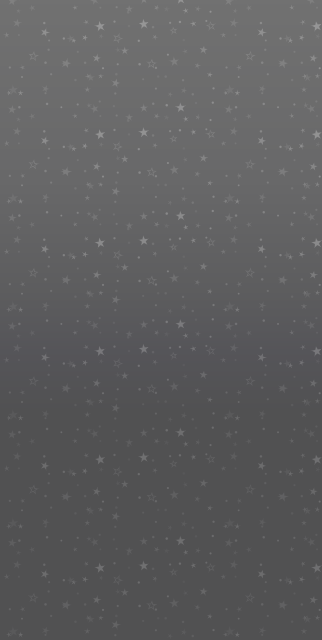
Give the GLSL for this pattern, as a WebGL 1 fragment shader.

```glsl
precision highp float;
// Small pale stars and dots scattered over a vertical grey gradient.
// Two jittered grids, one of large stars and one of small stars and dots,
// repeat as a wide tile; each cell hashes its place, size, tilt and opacity.
uniform vec2 u_resolution;

const float PI = 3.14159265;

vec4 hash4(vec2 cell, float seed) {
  float n = dot(cell, vec2(12.99, 78.23)) + seed;
  return fract(sin(vec4(n, n + 17.3, n + 41.7, n + 73.1)) * 4375.85);
}

float ramp(float a, float b, float x) {
  return clamp((x - a) / (b - a), 0.0, 1.0);
}

// Distance to a five-pointed star, folded onto half of one arm
float starDistance(vec2 p, float radius, float tilt) {
  float sector = 2.0 * PI / 5.0;
  float angle = mod(atan(p.x, p.y + 1e-6) + tilt + 0.5 * sector, sector) - 0.5 * sector;
  vec2 q = length(p) * vec2(cos(angle), abs(sin(angle)));
  return dot(q - vec2(radius, 0.0), normalize(vec2(0.26, 0.66)));
}

// Opacity of large stars: some bright, some faint, a few only outlined
float largeStars(vec2 p, float pixel) {
  vec2 cell = floor(p);
  vec4 place = hash4(mod(cell, vec2(8.0, 4.0)), 3.7);
  vec4 look = hash4(mod(cell, vec2(8.0, 4.0)), 58.2);
  vec2 local = fract(p) - 0.5 - (place.xy - 0.5) * 0.6;
  float radius = mix(0.125, 0.185, place.z);
  float d = starDistance(local, radius, (place.w - 0.5) * 0.8);
  float opacity = mix(0.06, 0.33, look.x * mix(0.4, 1.0, place.z));
  if (look.y < 0.2) {
    d = abs(d + 0.012) - 0.013;
    opacity = 0.14;
  }
  float present = step(look.z, 0.84);
  return present * opacity * smoothstep(0.7 * pixel, -0.7 * pixel, d);
}

// Opacity of small stars and round dots
float smallStars(vec2 p, float pixel) {
  vec2 cell = floor(p);
  vec4 place = hash4(mod(cell, vec2(16.0, 8.0)), 21.4);
  vec4 look = hash4(mod(cell, vec2(16.0, 8.0)), 90.6);
  vec2 local = fract(p) - 0.5 - (place.xy - 0.5) * 0.56;
  float star = starDistance(local, mix(0.14, 0.2, place.z), (place.w - 0.5) * 0.9);
  float dot_ = length(local) - mix(0.06, 0.09, place.z);
  float d = look.y < 0.42 ? star : dot_;
  float present = step(look.z, 0.58);
  float opacity = mix(0.05, 0.25, look.x);
  return present * opacity * smoothstep(0.7 * pixel, -0.7 * pixel, d);
}

void main() {
  vec2 p = gl_FragCoord.xy / u_resolution.y;
  float depth = 1.0 - p.y;

  // Light grey above, a faint violet band in the middle, dark grey below
  vec3 color = mix(vec3(0.442), vec3(0.408, 0.408, 0.412), ramp(0.0, 0.28, depth));
  color = mix(color, vec3(0.362, 0.362, 0.368), ramp(0.28, 0.46, depth));
  color = mix(color, vec3(0.334, 0.332, 0.348), ramp(0.46, 0.55, depth));
  color = mix(color, vec3(0.318, 0.318, 0.323), ramp(0.55, 0.64, depth));

  // Stars dim towards the dark end
  float cells = 23.63;
  float pixel = cells / u_resolution.y;
  float glow = max(largeStars(p * cells, pixel), smallStars(p * cells * 2.0, pixel * 2.0));
  glow *= mix(1.0, 0.66, smoothstep(0.3, 0.7, depth));

  gl_FragColor = vec4(mix(color, vec3(1.0), glow), 1.0);
}
```
